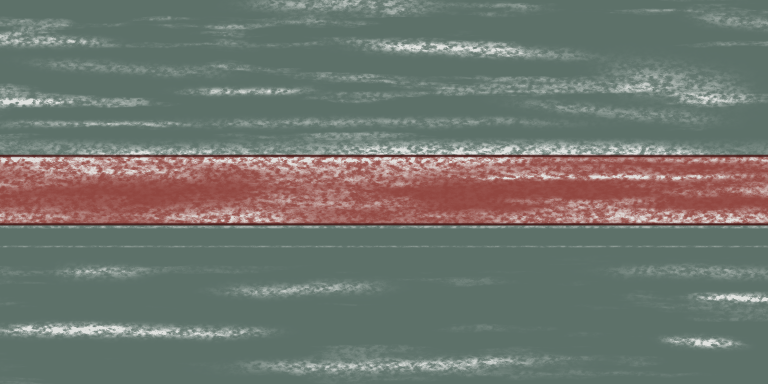
Give the GLSL for this background, as a Shadertoy shader.

```glsl
#define FIELD_GREEN vec3(0.365, 0.443, 0.413)
#define BAND_RED vec3(0.565, 0.270, 0.245)
#define EDGE_DARK vec3(0.270, 0.090, 0.085)
#define CHALK vec3(0.900, 0.905, 0.895)
#define BAND_BOTTOM 0.416
#define BAND_TOP 0.594
#define EDGE_WIDTH 0.0028
#define GRAIN_SCALE vec2(95.0, 150.0)
#define GRAIN_SLANT 0.45
#define WOBBLE 0.009

float hash(vec2 p) {
    vec3 q = fract(p.xyx * 0.1031);
    q += dot(q, q.yzx + 33.33);
    return fract((q.x + q.y) * q.z);
}

float noise(vec2 p) {
    vec2 i = floor(p), f = fract(p);
    f = f * f * (3.0 - 2.0 * f);
    return mix(mix(hash(i), hash(i + vec2(1, 0)), f.x),
               mix(hash(i + vec2(0, 1)), hash(i + vec2(1, 1)), f.x), f.y);
}

float fbm(vec2 p) {
    float sum = 0.0, weight = 0.5;
    for (int i = 0; i < 4; i++) {
        sum += weight * noise(p);
        p = p * 2.03 + 17.0;
        weight *= 0.5;
    }
    return sum / 0.9375;
}

// Soft sloping smear of chalk
float stroke(vec2 p, vec2 center, vec2 halfSize, float slope) {
    vec2 d = p - center;
    d.y -= slope * d.x;
    d /= halfSize;
    return exp(-d.x * d.x * d.x * d.x - d.y * d.y);
}

// Thin horizontal line with soft edges
float rule(float y, float level, float halfWidth, float blur) {
    return 1.0 - smoothstep(halfWidth - blur, halfWidth + blur, abs(y - level));
}

float upperStrokes(vec2 p) {
    float c = 0.60 * stroke(p, vec2(0.10, 0.892), vec2(0.16, 0.011), 0.0);
    c += 0.75 * stroke(p, vec2(0.05, 0.732), vec2(0.12, 0.009), 0.02);
    c += 0.30 * stroke(p, vec2(0.33, 0.825), vec2(0.22, 0.012), -0.06);
    c += 0.55 * stroke(p, vec2(0.64, 0.764), vec2(0.15, 0.009), 0.0);
    c += 0.40 * stroke(p, vec2(0.89, 0.988), vec2(0.22, 0.016), 0.0);
    c += 0.40 * stroke(p, vec2(1.24, 0.868), vec2(0.28, 0.013), -0.04);
    c += 0.32 * stroke(p, vec2(1.76, 0.785), vec2(0.17, 0.040), -0.12);
    c += 0.30 * stroke(p, vec2(1.60, 0.710), vec2(0.24, 0.013), -0.08);
    c += 0.32 * stroke(p, vec2(0.98, 0.681), vec2(0.46, 0.010), 0.0);
    c += 0.35 * stroke(p, vec2(0.18, 0.678), vec2(0.18, 0.007), 0.0);
    return c + 0.35 * stroke(p, vec2(1.95, 0.940), vec2(0.13, 0.014), -0.08);
}

float lowerStrokes(vec2 p) {
    float c = 0.75 * stroke(p, vec2(0.16, 0.142), vec2(0.16, 0.012), 0.0);
    c += 0.70 * stroke(p, vec2(0.50, 0.137), vec2(0.18, 0.012), 0.0);
    c += 0.45 * stroke(p, vec2(0.80, 0.247), vec2(0.18, 0.014), 0.02);
    c += 0.50 * stroke(p, vec2(1.04, 0.052), vec2(0.36, 0.014), 0.02);
    c += 0.80 * stroke(p, vec2(1.94, 0.219), vec2(0.12, 0.009), -0.05);
    c += 0.80 * stroke(p, vec2(1.83, 0.107), vec2(0.09, 0.010), -0.06);
    c += 0.28 * stroke(p, vec2(0.26, 0.290), vec2(0.10, 0.017), 0.0);
    return c + 0.25 * stroke(p, vec2(1.85, 0.292), vec2(0.24, 0.014), 0.0);
}

// Chalk over the green field, with fringes beside the band
float fieldChalk(vec2 p, vec2 warped, float streak) {
    float above = smoothstep(0.60, 0.66, p.y);
    float haze = smoothstep(0.56, 0.85, streak) * mix(0.13, 0.34, above);
    haze *= 1.0 - smoothstep(0.30, 0.34, p.y) * (1.0 - above);
    float c = haze + (upperStrokes(warped) + lowerStrokes(warped)) * (0.4 + 1.1 * streak);
    float fringe = smoothstep(0.645, 0.600, p.y) * step(BAND_TOP, p.y);
    c += fringe * (0.16 + 0.55 * smoothstep(0.35, 0.75, noise(p * vec2(2.5, 14.0))));
    c += 0.35 * rule(p.y, 0.409, 0.003, 0.003);
    return c + 0.20 * rule(p.y, 0.358, 0.002, 0.002);
}

// Chalk over the red band, denser to the upper left
float bandChalk(vec2 p, vec2 warped, float streak) {
    float c = 0.04 + 0.38 * smoothstep(0.32, 0.80, streak);
    c += 0.30 * smoothstep(1.5, 0.0, p.x) * smoothstep(0.50, 0.58, p.y);
    c += 0.30 * rule(p.y, 0.584, 0.006, 0.006);
    c += 0.14 * smoothstep(0.46, 0.43, p.y);
    c += 0.60 * stroke(warped, vec2(1.57, 0.539), vec2(0.38, 0.006), 0.0);
    return c * (1.0 - 0.75 * stroke(p, vec2(0.18, 0.472), vec2(0.42, 0.020), 0.0));
}

void mainImage(out vec4 fragColor, in vec2 fragCoord) {
    vec2 p = fragCoord / iResolution.y;
    p.x *= 2.0 * iResolution.y / iResolution.x;
    float aa = 1.0 / iResolution.y;

    // Long streaks and fine slanted grain
    vec2 warped = p + vec2(0.0, WOBBLE * (fbm(p * vec2(7.0, 18.0)) - 0.5) * 2.0);
    float streak = fbm(warped * vec2(3.2, 34.0) + 5.0);
    vec2 slanted = vec2(p.x - GRAIN_SLANT * p.y, p.y + 0.15 * p.x);
    float grain = 0.2 + 1.6 * smoothstep(0.20, 0.85, fbm(slanted * GRAIN_SCALE));

    // Two flat colours, then chalk
    float middle = 0.5 * (BAND_TOP + BAND_BOTTOM);
    float band = rule(p.y, middle, 0.5 * (BAND_TOP - BAND_BOTTOM), aa);
    float cover = mix(fieldChalk(p, warped, streak), bandChalk(p, warped, streak), band);
    vec3 color = mix(FIELD_GREEN, BAND_RED, band);
    color = mix(color, CHALK, clamp(cover * grain, 0.0, 0.95));

    // Dark outlines of the band
    float outline = max(rule(p.y, BAND_TOP, EDGE_WIDTH, aa),
                        rule(p.y, BAND_BOTTOM, EDGE_WIDTH, aa));
    color = mix(color, EDGE_DARK, outline * (0.75 + 0.25 * streak));
    fragColor = vec4(color, 1.0);
}
```
